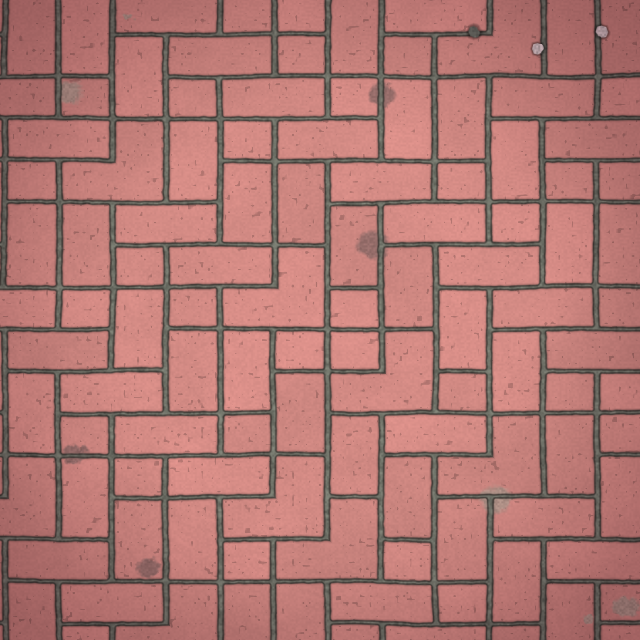
A Shadertoy shader for this texture:

```glsl
// Worn pink paving bricks in a broken herringbone with dark grey-green joints.

float hash(vec2 p) {
    return fract(sin(dot(p, vec2(127.1, 311.7))) * 43758.5);
}

float noise(vec2 p) {
    vec2 i = floor(p), f = fract(p);
    f = f * f * (3.0 - 2.0 * f);
    return mix(mix(hash(i), hash(i + vec2(1, 0)), f.x),
               mix(hash(i + vec2(0, 1)), hash(i + vec2(1, 1)), f.x), f.y);
}

float fbm(vec2 p) {
    return 0.5 * noise(p) + 0.3 * noise(p * 2.1 + 7.0) + 0.2 * noise(p * 4.3 + 19.0);
}

// Place in the diagonal cycle: 0-2 upright run, 3 right and 4 left half of a flat brick.
float cyclePhase(vec2 cell) {
    return mod(cell.y - cell.x + 1.0, 5.0);
}

bool joinsRight(vec2 cell) {
    return cyclePhase(cell) > 3.5 && hash(cell + 41.0) > 0.12;
}

// Each run of three splits into a pair and a single, which may fuse into an L.
bool joinsDown(vec2 cell) {
    float phase = cyclePhase(cell);
    float choice = hash(cell - vec2(0, phase) + 13.0);
    if (phase < 0.5) return choice > 0.42;
    if (phase < 1.5) return choice <= 0.42;
    return phase < 2.5 && choice > 0.72;
}

// One shared cell per brick, used to seed its tint.
vec2 brickRoot(vec2 cell) {
    if (cyclePhase(cell) < 2.5 && joinsDown(cell)) cell.y += 1.0;
    if (cyclePhase(cell) < 2.5 && joinsDown(cell)) cell.y += 1.0;
    if (joinsRight(cell - vec2(1, 0))) cell.x -= 1.0;
    return cell;
}

// Signed distance to the joints, positive inside a brick.
float brickDistance(vec2 cell, vec2 f, vec2 cellSize) {
    bool openX = joinsRight(f.x < 0.5 ? cell - vec2(1, 0) : cell);
    bool openY = joinsDown(f.y < 0.5 ? cell - vec2(0, 1) : cell);
    vec2 edge = min(f, 1.0 - f) * cellSize - vec2(0.0052, 0.0037);
    if (openX && openY) return max(edge.x, edge.y);
    if (openX) return edge.y;
    if (openY) return edge.x;
    vec2 corner = 0.003 - edge;
    return 0.003 - length(max(corner, 0.0)) - min(max(corner.x, corner.y), 0.0);
}

void mainImage(out vec4 fragColor, in vec2 fragCoord) {
    vec2 uv = fragCoord / iResolution.xy;
    float pixel = 1.0 / min(iResolution.x, iResolution.y);

    // Slightly uneven laying, rows counted from the top
    vec2 warp = vec2(noise(uv * 9.0), noise(uv * 9.0 + 50.0)) - 0.5;
    vec2 chips = vec2(noise(uv * 110.0), noise(uv * 110.0 + 80.0)) - 0.5;
    vec2 p = uv + 0.005 * warp + 0.0014 * chips;
    vec2 grid = vec2(11.88, 15.2);
    p = vec2(p.x, 1.0 - p.y) * grid + vec2(-0.08, 0.19);
    vec2 cell = floor(p);
    float d = brickDistance(cell, fract(p), 1.0 / grid);

    // Brick face: tint, mottling, grain and pits
    float grain = noise(uv * 330.0) - 0.5;
    vec3 brick = vec3(0.83, 0.545, 0.52);
    brick *= 0.97 + 0.06 * hash(brickRoot(cell) + 3.0);
    brick *= 1.0 + 0.08 * (fbm(uv * 14.0) - 0.5) + 0.06 * grain;
    brick *= 1.0 - 0.18 * smoothstep(0.83, 0.95, noise(uv * 190.0 + 31.0));
    brick *= mix(0.86, 1.0, smoothstep(0.0, 0.004, d));

    // Scattered stains, some pale cement and some dark soot
    for (int i = 0; i < 9; i++) {
        float k = float(i);
        vec2 center = vec2(hash(vec2(k, 2.0)), hash(vec2(k, 5.0)));
        float radius = mix(0.01, 0.034, hash(vec2(k, 8.0)));
        float reach = length((uv - center) * vec2(1.0, 1.25)) + 0.022 * (fbm(uv * 65.0) - 0.5);
        float stain = 1.0 - smoothstep(radius * 0.6, radius, reach);
        vec3 stainColor = mod(k, 2.0) < 0.5 ? vec3(0.66, 0.60, 0.55) : vec3(0.52, 0.40, 0.39);
        brick = mix(brick, stainColor * (1.0 + 0.2 * grain), 0.75 * stain);
    }

    // Joints: shadow beside the bricks, grey-green sand in the middle
    vec3 joint = mix(vec3(0.27, 0.25, 0.23), vec3(0.44, 0.45, 0.41), smoothstep(0.0008, 0.0042, -d));
    joint *= 0.88 + 0.25 * noise(uv * 160.0) + 0.2 * grain;
    vec3 color = mix(joint, brick, smoothstep(-0.0008 - 0.5 * pixel, 0.0008 + 0.5 * pixel, d));

    // A few pale pebbles with a soft shadow
    for (int i = 0; i < 3; i++) {
        float k = float(i);
        vec2 center = vec2(0.74 + 0.1 * k, 0.95 - 0.06 * k * hash(vec2(k, 21.0)));
        vec2 q = abs(uv - center);
        float pebble = max(q.x + 0.4 * q.y, q.y + 0.3 * q.x) + 0.004 * chips.x - 0.009;
        color *= mix(0.6, 1.0, smoothstep(0.0, 0.006, pebble));
        vec3 stone = mix(vec3(0.40, 0.41, 0.38), vec3(0.82, 0.76, 0.76), step(0.5, k));
        color = mix(stone * (1.0 + 0.3 * grain), color, smoothstep(-pixel, pixel, pebble));
    }

    // Darker toward the corners
    color *= mix(vec3(1.0), vec3(0.76, 0.70, 0.73), smoothstep(0.28, 0.72, length(uv - 0.5)));
    fragColor = vec4(color, 1.0);
}
```
